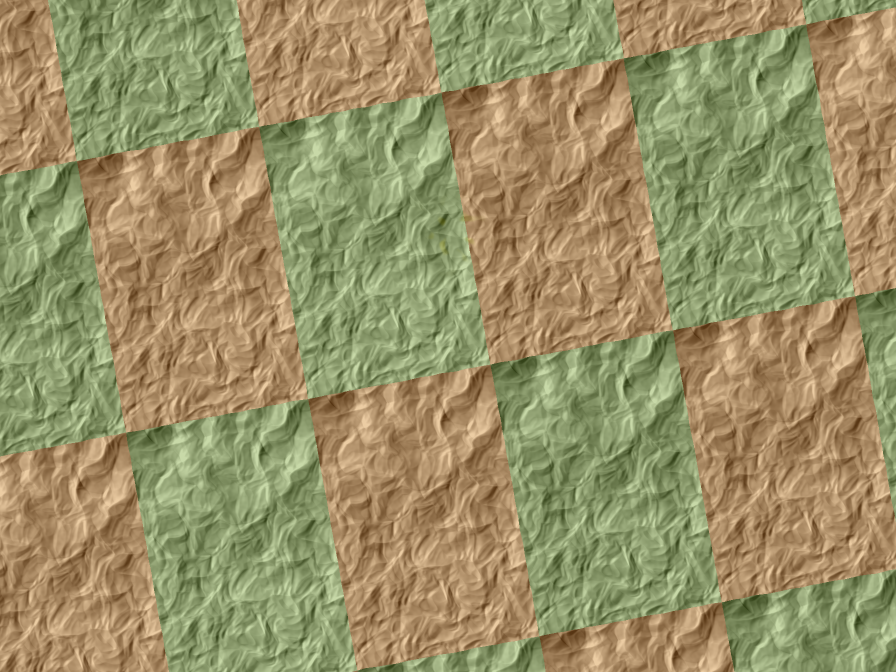
Write a WebGL 2 fragment shader that draws this pattern.

```glsl
#version 300 es
precision highp float;
// Tilted checkerboard of green and brown crumpled paper sheets.
// Each sheet shares one relief of folded gradient noise, lit from the upper
// left; sheets differ slightly in brightness, and edges are supersampled.

uniform vec2 u_resolution;
out vec4 fragColor;

// Lattice, in units of canvas height
const vec2 ORIGIN = vec2(0.1146, 0.7604);   // top left corner of sheet (0, 0)
const vec2 ACROSS = vec2(0.2712, 0.0509);   // step along a row
const vec2 DOWN = vec2(0.0729, -0.4045);    // step down a column
const float SHEET_ASPECT = 0.67;            // sheet width over height
const float EDGE_WOBBLE = 0.004;
// Paper colours
const vec3 GREEN = vec3(0.525, 0.588, 0.408);
const vec3 BROWN = vec3(0.665, 0.538, 0.388);
const vec3 TONE_STEP = vec3(0.130, 0.132, 0.126);
const vec3 STAIN = vec3(0.66, 0.66, 0.22);
const vec2 STAIN_POS = vec2(0.674, 0.650);
// Relief and light
const int FOLD_LAYERS = 5;
const float FOLD_SCALE = 4.6;
const float FOLD_GAIN = 1.65;               // frequency ratio between layers
const float FOLD_STRETCH = 0.62;            // below 1 lengthens the folds
const float FOLD_ANGLE = 1.05;
const float ANGLE_SPREAD = 0.7;
const float WARP = 0.07;
const float CONTRAST = 0.92;
const float CREASE = 0.75;                  // strength of fold lines
const float CREASE_WIDTH = 0.006;
const float SOFTNESS = 0.0035;
const vec2 LIGHT = vec2(-0.77, 0.64);
const float SHEET_VARIATION = 0.30;
const int SAMPLES = 2;                      // per axis

vec2 hash22(vec2 p) {
    vec3 h = fract(p.xyx * vec3(0.1031, 0.1030, 0.0973));
    h += dot(h, h.yzx + 33.33);
    return fract((h.xx + h.yz) * h.zy);
}

float cornerSlope(vec2 cell, vec2 offset) {
    float angle = 6.2832 * hash22(cell).x;
    return dot(vec2(cos(angle), sin(angle)), offset);
}

float gradientNoise(vec2 p) {
    vec2 i = floor(p), f = p - i;
    vec2 s = f * f * f * (f * (f * 6.0 - 15.0) + 10.0);
    vec2 e = vec2(1.0, 0.0);
    return mix(mix(cornerSlope(i, f), cornerSlope(i + e, f - e), s.x),
               mix(cornerSlope(i + e.yx, f - e.yx), cornerSlope(i + 1.0, f - 1.0), s.x), s.y);
}

// Height (x) and fold line tone (y): absolute noise makes sharp valleys and ridges
vec2 crumple(vec2 q) {
    float top = q.y;
    // Kinked warp breaks long folds into angular pieces
    q += WARP * abs(vec2(gradientNoise(q * 7.0 + 60.0), gradientNoise(q * 7.0 + 87.0)));
    vec2 relief = vec2(0.0);
    float freq = FOLD_SCALE, side = -1.0;
    for (int k = 0; k < FOLD_LAYERS; k++) {
        float layer = float(k) / float(FOLD_LAYERS - 1);
        float angle = FOLD_ANGLE + ANGLE_SPREAD * sin(2.4 * float(k));
        float c = cos(angle), s = sin(angle);
        vec2 fold = vec2((c * q.x + s * q.y) * FOLD_STRETCH, c * q.y - s * q.x);
        // Broad folds dominate the top of a sheet, small ones the bottom
        float weight = mix(0.35 + 0.8 * layer, 0.85 - 0.35 * layer, top);
        weight *= 1.0 - 0.35 * layer * layer;
        float n = abs(gradientNoise(fold * freq + 43.0 + 19.0 * float(k)));
        relief.x += side * weight / freq * n;
        relief.y -= side * weight * (1.0 - layer) * exp(-n / (freq * CREASE_WIDTH));
        freq *= FOLD_GAIN;
        side = -side;
    }
    return relief;
}

vec3 paper(vec2 p) {
    // Find the sheet and the place on it
    vec2 grid = inverse(mat2(ACROSS, DOWN)) * (p - ORIGIN);
    grid += EDGE_WOBBLE * vec2(gradientNoise(p * 45.0 + 30.0), gradientNoise(p * 45.0 + 71.0));
    vec2 sheet = floor(grid), uv = grid - sheet;
    vec2 q = vec2(uv.x * SHEET_ASPECT, 1.0 - uv.y);
    // Slope towards the light, from central differences
    vec2 d = LIGHT * SOFTNESS;
    vec2 lit = crumple(q - d), shaded = crumple(q + d);
    float tone = CONTRAST * (lit.x - shaded.x) / (2.0 * SOFTNESS);
    tone += 0.5 * CREASE * (lit.y + shaded.y);
    // Broad shading: lit lower right border, shaded top edge, sheet variation
    tone += 0.45 * smoothstep(0.7, 1.0, uv.x) * uv.y;
    tone -= 0.35 * (1.0 - smoothstep(0.0, 0.12, uv.y));
    tone += 0.55 * gradientNoise(q * 2.5 + 12.0);
    tone += SHEET_VARIATION * (hash22(sheet + 50.0).y - 0.5);
    tone += 0.25 * gradientNoise(p * 170.0 + 9.0);
    tone = clamp(tone + 0.08, -2.5, 2.0);

    vec3 color = mix(BROWN, GREEN, mod(sheet.x + sheet.y, 2.0));
    // Faint yellow flecks
    float fleck = exp(-900.0 * dot(p - STAIN_POS, p - STAIN_POS));
    fleck *= smoothstep(0.15, 0.45, gradientNoise(p * 60.0 + 5.0));
    return mix(color, STAIN, 0.6 * fleck) + tone * TONE_STEP;
}

void main() {
    vec3 sum = vec3(0.0);
    for (int j = 0; j < SAMPLES; j++)
        for (int i = 0; i < SAMPLES; i++) {
            vec2 jitter = (vec2(i, j) + 0.5) / float(SAMPLES) - 0.5;
            sum += paper((gl_FragCoord.xy + jitter) / u_resolution.y);
        }
    fragColor = vec4(clamp(sum / float(SAMPLES * SAMPLES), 0.0, 1.0), 1.0);
}
```
